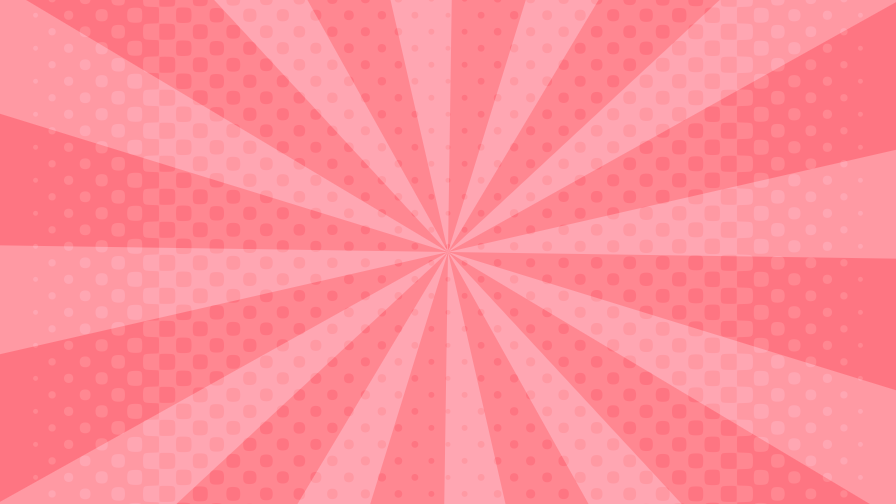
Give the GLSL for this background, as a Shadertoy shader.

```glsl
const vec3 RAY_DARK_OUTER  = vec3(0.998, 0.460, 0.510);
const vec3 RAY_DARK_INNER  = vec3(1.000, 0.530, 0.570);
const vec3 RAY_LIGHT_OUTER = vec3(1.000, 0.600, 0.640);
const vec3 RAY_LIGHT_INNER = vec3(1.000, 0.650, 0.700);

const float PI = 3.14159265;
const float RAY_COUNT = 12.0;
const float RAY_TURN = radians(6.0);        // direction of the first light ray
const float RAY_HALF_WIDTH = radians(6.85);

// Lengths are fractions of the canvas height
const float DOT_PITCH = 0.03275;
const vec2  DOT_ORIGIN = vec2(0.0, 0.0113);
const float CHECKER_DISTANCE = 0.583;       // where dots meet as a checkerboard
const float OUTER_FADE = 0.262;             // from checkerboard to no dots
const float CENTER_LEVEL = 0.9;             // nearer 1 gives smaller central dots

// Coverage of the light rays, with an edge one pixel wide
float sunburst(vec2 p, float pixel) {
    float period = 2.0 * PI / RAY_COUNT;
    float angle = atan(p.y, p.x) - RAY_TURN;
    float offset = abs(mod(angle + 0.5 * period, period) - 0.5 * period);
    float edge = length(p) * sin(RAY_HALF_WIDTH - offset);
    return clamp(0.5 + edge / pixel, 0.0, 1.0);
}

// Coverage of the inner tint: light dots grow inward, then dark dots shrink
float halftone(vec2 p, float pixel) {
    vec2 phase = PI * (p - DOT_ORIGIN) / DOT_PITCH;
    vec2 c = cos(phase);
    vec2 s = sin(phase);
    float wave = -c.x * c.y;
    float slope = PI / DOT_PITCH * max(length(s * c.yx), 0.25);

    float outward = abs(p.x) - CHECKER_DISTANCE;
    float level = outward > 0.0 ? outward / OUTER_FADE
                                : outward / CHECKER_DISTANCE * CENTER_LEVEL;
    return clamp(0.5 + (wave - level) / (slope * pixel), 0.0, 1.0)
         * step(level, 1.0);
}

void mainImage(out vec4 fragColor, in vec2 fragCoord) {
    float pixel = 1.0 / iResolution.y;
    vec2 p = (fragCoord - 0.5 * iResolution.xy) * pixel;

    // Tint both kinds of ray, then choose between them
    float tint = halftone(p, pixel);
    vec3 darkRay = mix(RAY_DARK_OUTER, RAY_DARK_INNER, tint);
    vec3 lightRay = mix(RAY_LIGHT_OUTER, RAY_LIGHT_INNER, tint);
    fragColor = vec4(mix(darkRay, lightRay, sunburst(p, pixel)), 1.0);
}
```
